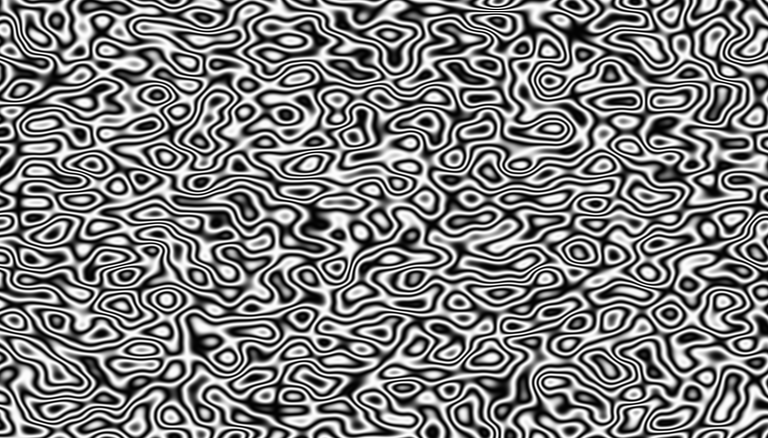
This pattern is drawn by a Shadertoy shader. Its source:

```glsl
// Monochrome contour maze: one octave of smooth gradient noise, stretched
// sideways, is passed through a sine so its level lines become soft
// black and white rings around every hill and hollow.

#define ROWS 19.0        // noise cells over the canvas height
#define STRETCH 1.6      // cell width relative to its height
#define RING_RATE 21.0   // sine radians per unit of noise height
#define LIFT 0.42        // random height at lattice points, avoids grey flats
#define PHASE 0.1        // shifts the rings between dark and light
#define BLACK 0.01       // darkest tone
#define WHITE 0.99       // lightest tone

// Integer hash of a lattice point
uint latticeHash(ivec2 cell) {
    uvec2 q = uvec2(cell + 4096) * uvec2(1597334673u, 3812015801u);
    uint h = q.x ^ q.y;
    h = (h ^ (h >> 16)) * 2146121005u;
    h = (h ^ (h >> 15)) * 2221713035u;
    return h ^ (h >> 16);
}

// Sloping plane through a lattice point: unit gradient plus random lift
float latticePlane(ivec2 cell, vec2 offset) {
    uint h = latticeHash(cell);
    float angle = float(h & 65535u) / 65536.0 * 6.28319;
    float lift = float(h >> 16) / 32767.5 - 1.0;
    return dot(vec2(cos(angle), sin(angle)), offset) + LIFT * lift;
}

// Gradient noise with quintic blending of the four corner planes
float gradientNoise(vec2 p) {
    ivec2 cell = ivec2(floor(p));
    vec2 f = fract(p);
    vec2 blend = f * f * f * (f * (f * 6.0 - 15.0) + 10.0);
    vec2 right = vec2(1.0, 0.0), up = vec2(0.0, 1.0);
    float a = latticePlane(cell, f);
    float b = latticePlane(cell + ivec2(1, 0), f - right);
    float c = latticePlane(cell + ivec2(0, 1), f - up);
    float d = latticePlane(cell + ivec2(1, 1), f - right - up);
    return mix(mix(a, b, blend.x), mix(c, d, blend.x), blend.y);
}

void mainImage(out vec4 fragColor, in vec2 fragCoord) {
    // Canvas units with cells wider than tall
    vec2 p = fragCoord / iResolution.y * ROWS / vec2(STRETCH, 1.0);

    // Level lines as a sine wave over the noise height
    float height = gradientNoise(p);
    float ring = 0.5 + 0.5 * sin(RING_RATE * height + PHASE);

    fragColor = vec4(vec3(mix(BLACK, WHITE, ring)), 1.0);
}
```
